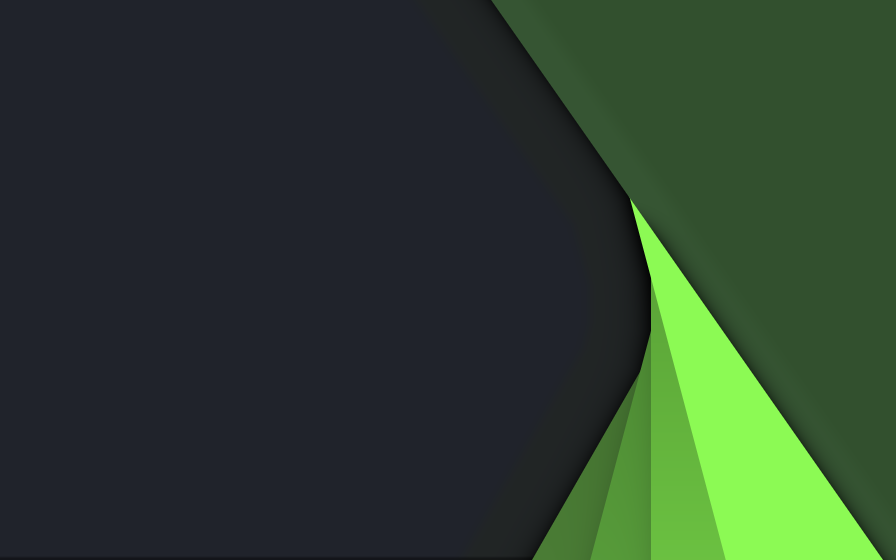
Write a WebGL 1 fragment shader that draws this background.

```glsl
precision highp float;

uniform vec2 u_resolution;

// Signed distance to a slanted edge, positive on its right side
float edge(vec2 p, float foot, float lean) {
  return (p.x - foot - lean * p.y) / sqrt(1.0 + lean * lean);
}

float cover(float d) {
  return clamp(d * u_resolution.y + 0.5, 0.0, 1.0);
}

// Soft darkening cast to the left of an edge
float shadow(float d, float strength, float reach) {
  return 1.0 - strength * exp(min(d, 0.0) / reach);
}

// Lay a panel over everything to the right of its edge
vec3 layPanel(vec3 below, vec3 panel, float d) {
  return mix(below * shadow(d, 0.1, 0.025), panel, cover(d));
}

void main() {
  vec2 p = gl_FragCoord.xy / u_resolution * vec2(1.6, 1.0);

  // Fan edges from left to right
  float outer = edge(p, 0.950, 0.574);
  float inner = edge(p, 1.054, 0.265);
  float upright = edge(p, 1.1625, 0.0);
  float blade = edge(p, 1.296, -0.265);
  float slope = edge(p, 1.577, -0.7);
  float nearest = max(max(max(outer, inner), max(upright, blade)), slope);

  // Slate backdrop with a neutral halo, contact shadow and dark base line
  vec3 color = mix(vec3(0.125, 0.137, 0.167), vec3(0.130, 0.145, 0.147),
                   smoothstep(-0.125, -0.095, nearest));
  color *= shadow(nearest, 0.55, 0.016);
  color *= shadow(blade, 0.6, 0.016) * shadow(upright, 0.3, 0.016);
  color *= mix(0.6, 1.0, smoothstep(0.002, 0.008, p.y));

  // Green panels, each brighter than the last
  vec3 moss = vec3(0.28, 0.47, 0.20) * (1.04 - 0.2 * p.y);
  vec3 fern = vec3(0.33, 0.59, 0.22) * (1.03 - 0.2 * p.y);
  vec3 leaf = vec3(0.41, 0.74, 0.25) * (1.02 - 0.3 * p.y);
  vec3 lime = vec3(0.55, 0.98, 0.33);
  color = mix(color, moss, cover(outer));
  color = layPanel(color, fern, inner);
  color = layPanel(color, leaf, upright);
  color = mix(color, lime, cover(blade));

  // Deep green field, shaded where the bright blade rests on it
  vec3 field = mix(vec3(0.212, 0.335, 0.200), vec3(0.196, 0.314, 0.180),
                   smoothstep(0.035, 0.075, slope));
  float bladeSide = 1.0 - smoothstep(0.56, 0.65, p.y);
  field *= shadow(-slope, 0.5 * bladeSide, 0.013);
  color = mix(color, field, cover(slope));

  gl_FragColor = vec4(color, 1.0);
}
```
